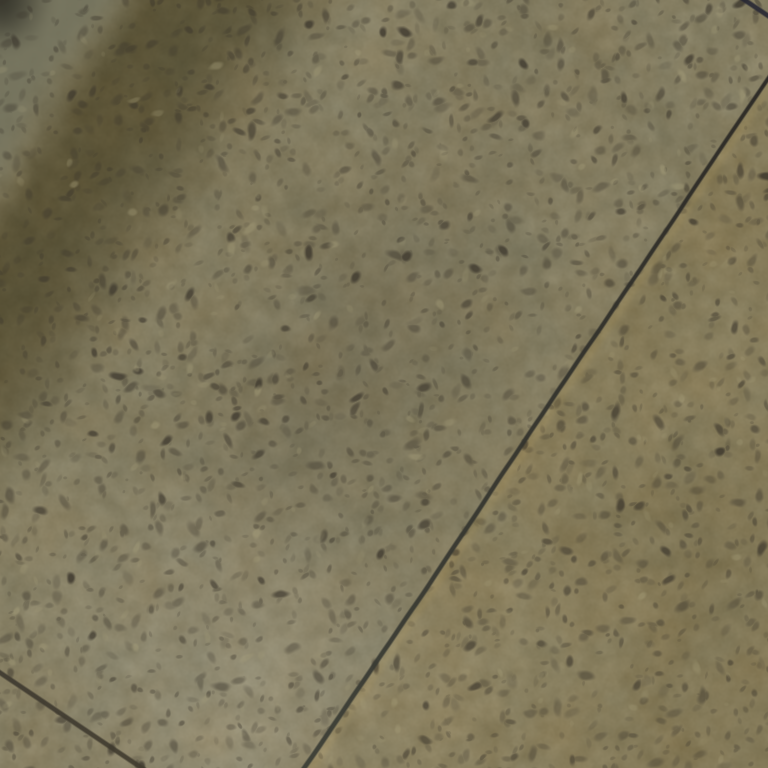
This texture is drawn by a Shadertoy shader. Its source:

```glsl
// Speckled stone floor tiles laid on a slant, with thin dark joints and soft shadows.

vec2 hash2(vec2 p) {
    vec3 q = fract(p.xyx * vec3(0.1031, 0.1030, 0.0973));
    q += dot(q, q.yzx + 33.33);
    return fract((q.xx + q.yz) * q.zy);
}

float gradientNoise(vec2 p) {
    vec2 i = floor(p), f = fract(p), w = f * f * (3.0 - 2.0 * f);
    vec2 o = vec2(0.0, 1.0);
    float a = dot(hash2(i) - 0.5, f);
    float b = dot(hash2(i + o.yx) - 0.5, f - o.yx);
    float c = dot(hash2(i + o.xy) - 0.5, f - o.xy);
    float d = dot(hash2(i + o.yy) - 0.5, f - o.yy);
    return 2.0 * mix(mix(a, b, w.x), mix(c, d, w.x), w.y);
}

float fbm(vec2 p) {
    float sum = 0.0, amp = 1.0;
    for (int i = 0; i < 4; i++) {
        sum += amp * gradientNoise(p);
        p = mat2(1.6, 1.2, -1.2, 1.6) * p + 7.3;
        amp *= 0.6;
    }
    return sum;
}

// Scattered oval flecks of random size, turn and strength; returns coverage
float flecks(vec2 p, float density, float radius, float seed) {
    vec2 cell = floor(p);
    float cover = 0.0;
    for (int y = -1; y <= 1; y++)
    for (int x = -1; x <= 1; x++) {
        vec2 id = cell + vec2(x, y);
        vec2 place = hash2(id + seed), kind = hash2(id + seed + 51.7);
        vec2 look = hash2(id + seed + 97.1);
        vec2 q = p - id - place;
        float turn = 0.9 + 2.6 * (look.x - 0.5);
        q = mat2(cos(turn), -sin(turn), sin(turn), cos(turn)) * q;
        float r = radius * mix(0.6, 1.15, look.y);
        float d = length(q * vec2(mix(0.55, 1.0, kind.y), 1.25));
        float strength = step(kind.x, density) * mix(0.3, 1.0, place.x * look.y);
        cover = max(cover, strength * (1.0 - smoothstep(0.45 * r, 1.35 * r, d)));
    }
    return cover;
}

float joint(float d, float halfWidth, float blur) {
    return 1.0 - smoothstep(halfWidth - blur, halfWidth + blur, abs(d));
}

void mainImage(out vec4 fragColor, in vec2 fragCoord) {
    vec2 p = fragCoord / iResolution.xy;
    float blur = max(0.0016, 1.0 / iResolution.y);

    // Tile axes: u runs across the long joint, v along it
    vec2 along = vec2(0.558, 0.830);
    float u = dot(p - vec2(0.397, 0.0), vec2(along.y, -along.x));
    float v = dot(p, along);
    u += 0.004 * (gradientNoise(vec2(v * 3.0, 4.0)) + 0.3 * gradientNoise(vec2(v * 17.0, 9.0)));

    // Stone body, slightly warmer on the right-hand tile
    vec3 color = mix(vec3(0.515, 0.487, 0.377), vec3(0.520, 0.480, 0.350), smoothstep(-0.002, 0.002, u));
    color += 0.035 * fbm(p * 5.0) + 0.050 * fbm(p * 32.0 + 20.0);
    color += vec3(0.015, 0.0, -0.015) * fbm(p * 11.0 + 40.0);

    // Soft sheen near the bottom, dim zone in the middle
    vec2 sheen = (p - vec2(0.32, 0.10)) / vec2(0.28, 0.22);
    color += vec3(0.055, 0.058, 0.068) * exp(-dot(sheen, sheen));
    vec2 dim = vec2(u + 0.25, v - 0.68) / vec2(0.13, 0.30);
    color *= 1.0 - 0.09 * exp(-dot(dim, dim));

    // Slanted shadow, cool light beyond it and a dark corner
    float wobble = u + 0.03 * gradientNoise(p * 6.0);
    float shadow = smoothstep(-0.79, -0.71, wobble) * (1.0 - smoothstep(-0.66, -0.49, wobble));
    color *= mix(vec3(1.0), vec3(0.69, 0.67, 0.57), shadow);
    color = mix(color, vec3(0.45, 0.45, 0.37), 0.8 * (1.0 - smoothstep(-0.80, -0.74, wobble)));
    color *= 1.0 - 0.5 * (1.0 - smoothstep(0.0, 0.08, length(p - vec2(0.0, 1.0))));

    // Mineral flecks: strong, faint and fine dark ones, then sparse pale ones
    vec2 drift = p + 0.004 * vec2(gradientNoise(p * 60.0), gradientNoise(p * 60.0 + 30.0));
    float dark = flecks(drift * 32.0, 0.42, 0.19, 3.0);
    dark = max(dark, 0.55 * flecks(drift * 40.0 + 0.4, 0.50, 0.25, 23.0));
    dark = max(dark, 0.65 * flecks(drift * 56.0 + 0.7, 0.35, 0.23, 61.0));
    color = mix(color, vec3(0.22, 0.20, 0.165), 0.85 * dark);
    float pale = flecks(drift * 38.0 + 0.2, 0.13, 0.20, 83.0);
    color = mix(color, vec3(0.68, 0.65, 0.50), 0.42 * pale);

    // Joints: one long seam, cross seams repeating on the left tile row
    float rim = exp(-pow((u - 0.008) / 0.006, 2.0));
    color += vec3(0.035, 0.025, 0.005) * rim;
    float seam = joint(u, mix(0.0031, 0.0025, p.y), blur);
    color = mix(color, mix(vec3(0.23, 0.24, 0.21), vec3(0.15, 0.14, 0.13), p.y), 0.93 * seam);
    float across = mod(v - 0.103 + 0.634, 1.268) - 0.634;
    float crossSeam = joint(across, 0.0031, blur) * step(u, 0.0);
    color = mix(color, mix(vec3(0.25, 0.23, 0.18), vec3(0.15, 0.15, 0.20), p.y), 0.9 * crossSeam);

    fragColor = vec4(clamp(color, 0.0, 1.0), 1.0);
}
```
